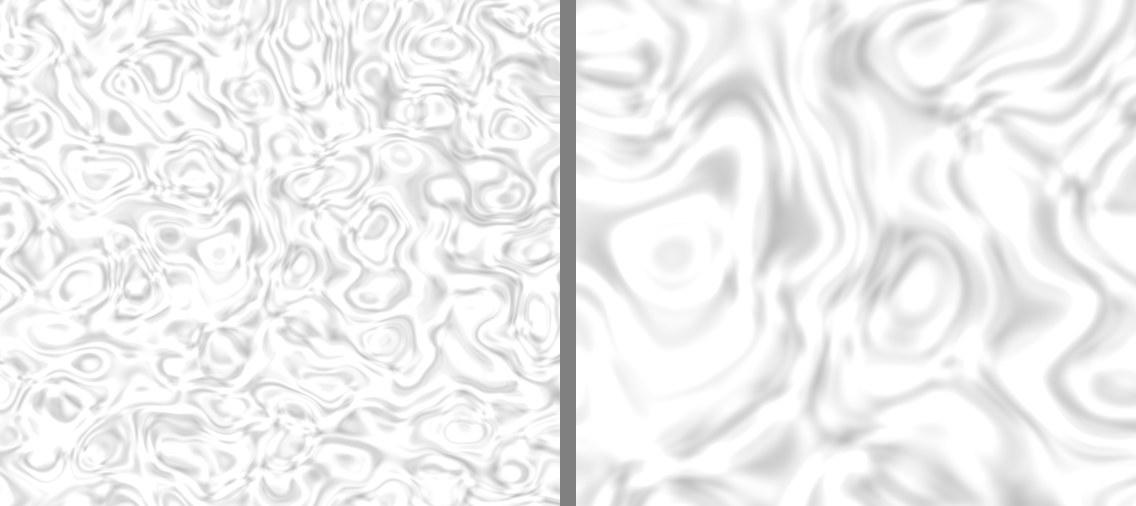
Left, the full canvas; right, a detail of the centre.
A WebGL 2 fragment shader for this texture:

```glsl
#version 300 es
precision highp float;
// Pale marbled eddies: a fine gradient noise is read through a strongly
// warped plane, so it stretches into rings and streaks and bunches into grain.
// The result is laid over white as a soft, clipped grey.

#define EDDY_SCALE vec2(6.4, 7.4)   // warp cells per canvas height
#define WARP_AMOUNT vec2(8.5, 4.8)  // displacement in streak cells
#define DRIFT 5.0                   // unwarped streak cells per height
#define WARP_DETAIL 0.25
#define STREAK_DETAIL 0.35
#define BASE_SHADE 0.040
#define SHADE_CONTRAST 0.325
#define MAX_SHADE 0.27
#define SAMPLES 2                   // antialiasing grid per axis

uniform vec2 u_resolution;
out vec4 fragColor;

// Integer hash of a lattice point to a unit gradient
vec2 gradientAt(ivec2 cell) {
    uint h = uint(cell.x) * 1597334677u ^ uint(cell.y) * 3812015801u;
    h = (h ^ (h >> 16)) * 2146121005u;
    h = (h ^ (h >> 15)) * 2221713035u;
    h ^= h >> 16;
    float angle = float(h & 65535u) * 6.28318 / 65536.0;
    return vec2(cos(angle), sin(angle));
}

float gradientNoise(vec2 p) {
    vec2 base = floor(p);
    vec2 f = p - base;
    ivec2 cell = ivec2(base);
    vec2 w = f * f * f * (f * (f * 6.0 - 15.0) + 10.0);
    float a = dot(gradientAt(cell), f);
    float b = dot(gradientAt(cell + ivec2(1, 0)), f - vec2(1.0, 0.0));
    float c = dot(gradientAt(cell + ivec2(0, 1)), f - vec2(0.0, 1.0));
    float d = dot(gradientAt(cell + ivec2(1, 1)), f - vec2(1.0, 1.0));
    return mix(mix(a, b, w.x), mix(c, d, w.x), w.y);
}

// Two octaves, turned against each other to hide the lattice
float layeredNoise(vec2 p, float detail) {
    mat2 turn = mat2(1.6, 1.2, -1.2, 1.6);
    return gradientNoise(p) + detail * gradientNoise(turn * p + 17.3);
}

float shadeAt(vec2 p) {
    // Eddies: two independent displacement fields
    vec2 e = p * EDDY_SCALE;
    vec2 warp = vec2(layeredNoise(e + 3.7, WARP_DETAIL),
                     layeredNoise(mat2(0.8, 0.6, -0.6, 0.8) * e + 41.2, WARP_DETAIL));

    // Streaks: fine noise on the warped plane
    float streaks = layeredNoise(p * DRIFT + WARP_AMOUNT * warp + 80.5, STREAK_DETAIL);
    return clamp(BASE_SHADE + SHADE_CONTRAST * streaks, 0.0, MAX_SHADE);
}

void main() {
    // Average a small grid so that the tightest grain stays smooth
    float shade = 0.0;
    for (int y = 0; y < SAMPLES; y++) {
        for (int x = 0; x < SAMPLES; x++) {
            vec2 offset = (vec2(x, y) + 0.5) / float(SAMPLES) - 0.5;
            shade += shadeAt((gl_FragCoord.xy + offset) / u_resolution.y);
        }
    }
    shade /= float(SAMPLES * SAMPLES);
    fragColor = vec4(vec3(1.0 - shade), 1.0);
}
```
